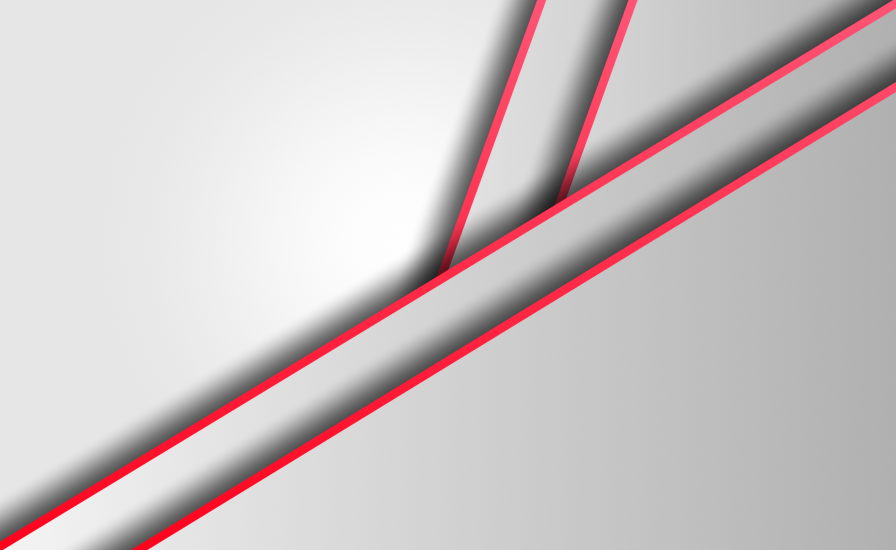
This background is drawn by a WebGL 2 fragment shader. Its source:

```glsl
#version 300 es
precision highp float;

uniform vec2 u_resolution;
out vec4 outColor;

const float HALF_STRIPE = 0.0078;
const float SHADOW_REACH = 0.072;
const float SHADOW_STRENGTH = 0.66;

// Signed distance to the line a-b, positive on its right side
float lineSide(vec2 p, vec2 a, vec2 b) {
    vec2 dir = normalize(b - a);
    return dot(p - a, vec2(dir.y, -dir.x));
}

float hash(vec2 p) {
    return fract(sin(dot(p, vec2(12.9898, 78.233))) * 43758.5453);
}

// Soft white glow on the rear sheet
vec3 glowSheet(vec2 p) {
    float r = length(p - vec2(0.73, 0.56));
    return vec3(mix(0.995, 0.902, smoothstep(0.0, 0.58, r)));
}

// Horizontal grey ramp between two positions
vec3 greyRamp(float x, float x0, float x1, float light, float dark) {
    return vec3(mix(light, dark, clamp((x - x0) / (x1 - x0), 0.0, 1.0)));
}

// Red at the bottom, pink at the top
vec3 stripeColor(float y) {
    return mix(vec3(1.0, 0.01, 0.11), vec3(1.0, 0.33, 0.46), clamp(y, 0.0, 1.0));
}

// Lays a panel with a striped edge and a cast shadow over what lies below
vec3 addPanel(vec3 below, vec3 fill, vec3 stripe, float d, float aa) {
    float outside = max(-d - HALF_STRIPE, 0.0);
    float shadow = SHADOW_STRENGTH * (1.0 - smoothstep(-0.01, SHADOW_REACH, outside));
    vec3 color = below * (1.0 - shadow);
    color = mix(color, stripe, smoothstep(-aa, aa, d + HALF_STRIPE));
    return mix(color, fill, smoothstep(-aa, aa, d - HALF_STRIPE));
}

void main() {
    vec2 p = gl_FragCoord.xy / u_resolution.y;
    float aa = 0.75 / u_resolution.y;
    vec3 stripe = stripeColor(p.y);

    // Edges of the two steep panels and the two long diagonal ones
    float steepLeft = lineSide(p, vec2(0.802, 0.496), vec2(0.985, 1.0));
    float steepRight = lineSide(p, vec2(1.017, 0.628), vec2(1.151, 1.0));
    float longUpper = lineSide(p, vec2(0.0, 0.006), vec2(1.634, 0.997));
    float longLower = lineSide(p, vec2(0.2596, 0.004), vec2(1.634, 0.845));

    // Panels from back to front
    vec3 color = glowSheet(p);
    color = addPanel(color, greyRamp(p.x, 0.82, 1.15, 0.89, 0.81), stripe, steepLeft, aa);
    color = addPanel(color, greyRamp(p.x, 1.03, 1.63, 0.85, 0.69), stripe, steepRight, aa);
    color = addPanel(color, greyRamp(p.x, 0.05, 1.63, 0.95, 0.69), stripe, longUpper, aa);
    color = addPanel(color, greyRamp(p.x, 0.26, 1.63, 0.91, 0.69), stripe, longLower, aa);

    // Faint dither against banding
    color += (hash(gl_FragCoord.xy) - 0.5) / 255.0;
    outColor = vec4(color, 1.0);
}
```
